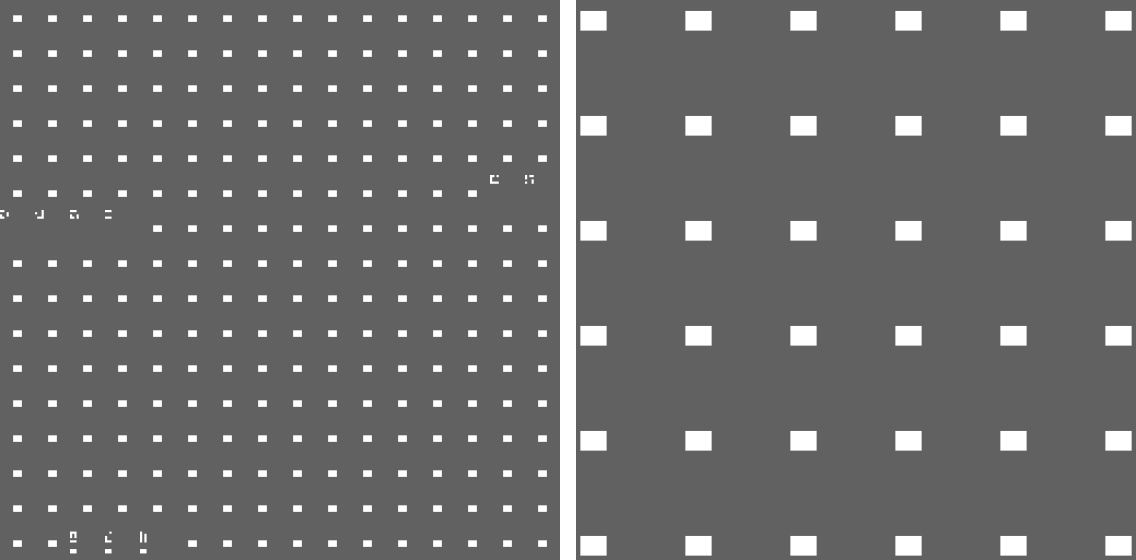
Left: the whole. Right: its middle third, enlarged.
Write a Shadertoy shader that draws this pattern.

```glsl
// Grid of small white blocks on grey, with two short runs of cells broken into specks.

const float CELLS = 16.0;                      // repeats across and down
const float UNITS = 16.0;                      // fine units per cell side
const vec3 GROUND_COLOR = vec3(0.38);
const vec3 BLOCK_COLOR = vec3(1.0);

// Boxes inside a cell, in fine units from its upper left corner
const vec2 BLOCK_MIN = vec2(6.0, 7.0);
const vec2 BLOCK_MAX = vec2(10.0, 10.0);
const vec2 DASH_MIN = vec2(0.0, 11.0);
const vec2 DASH_MAX = vec2(3.0, 13.0);

// Broken cells, first and last, counted in reading order from the top
const vec2 UPPER_RUN = vec2(94.0, 99.0);
const vec2 LOWER_RUN = vec2(242.0, 244.0);
const vec2 UPPER_SPECK_ORIGIN = vec2(0.0, 0.0);
const vec2 UPPER_SPECK_SIZE = vec2(4.0, 4.0);
const vec2 LOWER_SPECK_ORIGIN = vec2(0.0, 3.0);
const vec2 LOWER_SPECK_SIZE = vec2(3.0, 5.0);
const float SPECK_DENSITY = 0.62;

float hash(vec2 p) {
    vec3 q = fract(p.xyx * vec3(0.1031, 0.1030, 0.0973));
    q += dot(q, q.yzx + 33.33);
    return fract((q.x + q.y) * q.z);
}

// Share of the pixel footprint covered by an axis-aligned box
float boxCoverage(vec2 p, vec2 low, vec2 high, vec2 footprint) {
    vec2 overlap = min(high, p + 0.5 * footprint) - max(low, p - 0.5 * footprint);
    vec2 share = clamp(overlap / footprint, 0.0, 1.0);
    return share.x * share.y;
}

bool inRun(float index, vec2 run) {
    return index >= run.x && index <= run.y;
}

// Ragged hollow ring of unit squares, different in each cell
float specks(vec2 p, vec2 origin, vec2 size, float seed, vec2 footprint) {
    float ink = 0.0;
    for (float y = 0.0; y < size.y; y++) {
        for (float x = 0.0; x < size.x; x++) {
            vec2 spot = vec2(x, y);
            vec2 rim = min(spot, size - 1.0 - spot);
            bool onRing = min(rim.x, rim.y) < 0.5;
            bool kept = hash(spot + vec2(seed * 7.0, seed * 3.0)) < SPECK_DENSITY;
            if (onRing && kept) {
                vec2 low = origin + spot;
                ink += boxCoverage(p, low, low + 1.0, footprint);
            }
        }
    }
    return min(ink, 1.0);
}

void mainImage(out vec4 fragColor, in vec2 fragCoord) {
    // Cell coordinates, counted downward from the upper left
    vec2 uv = fragCoord / iResolution.xy;
    vec2 grid = vec2(uv.x, 1.0 - uv.y) * CELLS;
    vec2 cell = floor(grid);
    vec2 p = fract(grid) * UNITS;
    vec2 footprint = CELLS * UNITS / iResolution.xy;
    float index = cell.y * CELLS + cell.x;

    // Broken cells replace the block with specks
    float ink;
    if (inRun(index, UPPER_RUN)) {
        ink = specks(p, UPPER_SPECK_ORIGIN, UPPER_SPECK_SIZE, index, footprint);
    } else if (inRun(index, LOWER_RUN)) {
        ink = specks(p, LOWER_SPECK_ORIGIN, LOWER_SPECK_SIZE, index, footprint);
        ink = max(ink, boxCoverage(p, DASH_MIN, DASH_MAX, footprint));
    } else {
        ink = boxCoverage(p, BLOCK_MIN, BLOCK_MAX, footprint);
    }

    fragColor = vec4(mix(GROUND_COLOR, BLOCK_COLOR, ink), 1.0);
}
```
